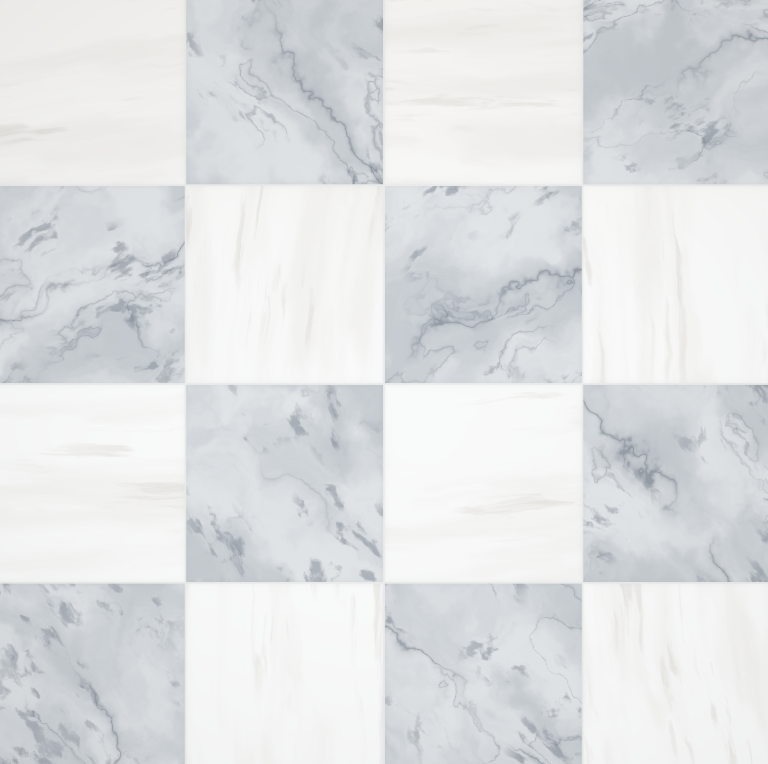
Write a WebGL 2 fragment shader that draws this pattern.

```glsl
#version 300 es
precision highp float;

uniform vec2 u_resolution;
out vec4 fragColor;

const vec2 TILE_SIZE = vec2(0.2585, 0.2602);
const vec2 CENTRE_JOINT = vec2(0.5, 0.4974);
const float JOINT_HALF_WIDTH = 0.0042;

const vec3 GREY_PALE = vec3(0.885, 0.898, 0.910);
const vec3 GREY_SHADE = vec3(0.775, 0.797, 0.817);
const vec3 VEIN_COLOUR = vec3(0.53, 0.56, 0.60);
const vec3 WHITE_COOL = vec3(0.982, 0.984, 0.984);
const vec3 WHITE_WARM = vec3(0.974, 0.970, 0.960);
const vec3 GRAIN_COLOUR = vec3(0.88, 0.87, 0.85);
const vec3 JOINT_COLOUR = vec3(0.92, 0.925, 0.925);

float hash(vec2 p) {
    return fract(sin(dot(p, vec2(127.1, 311.7))) * 43758.5453);
}

float noise(vec2 p) {
    vec2 i = floor(p);
    vec2 f = fract(p);
    vec2 u = f * f * (3.0 - 2.0 * f);
    float low = mix(hash(i), hash(i + vec2(1.0, 0.0)), u.x);
    float high = mix(hash(i + vec2(0.0, 1.0)), hash(i + 1.0), u.x);
    return mix(low, high, u.y);
}

mat2 rotation(float angle) {
    float c = cos(angle);
    float s = sin(angle);
    return mat2(c, -s, s, c);
}

float fbm(vec2 p) {
    float sum = 0.0;
    float amplitude = 0.5;
    for (int i = 0; i < 5; i++) {
        sum += amplitude * noise(p);
        p = rotation(0.6) * p * 2.03 + 7.3;
        amplitude *= 0.5;
    }
    return sum / 0.96875;
}

vec2 warp(vec2 p) {
    return vec2(fbm(p), fbm(p + 31.7)) - 0.5;
}

// Soft line that is darkest where the distance is zero
float vein(float dist, float width) {
    return exp(-abs(dist) / width);
}

vec3 greyMarble(vec2 local, vec2 seed, float angle, float variation) {
    vec2 q = rotation(angle) * (local - 0.5);
    vec2 s = q + seed;
    vec2 bend = warp(s * 3.5);

    // Drifting clouds along the bedding direction
    float cloud = fbm(s * vec2(2.2, 4.0) + bend * 1.8);
    vec3 colour = mix(GREY_PALE, GREY_SHADE, smoothstep(0.22, 0.8, cloud));

    // One long vein with a faint halo, then a net of fine veins
    float mainDist = q.y + (variation - 0.5) * 0.3 + bend.y * 0.5;
    float mainFade = smoothstep(0.2, 0.65, noise(s * 3.0 + 5.0));
    float mainVein = vein(mainDist, 0.009) * 0.6 + vein(mainDist, 0.05) * 0.16;
    float netDist = fbm(s * vec2(2.0, 4.2) + bend * 1.3 + 13.0) - 0.5;
    float netFade = smoothstep(0.42, 0.75, noise(s * 3.6 + 21.0));
    float net = vein(netDist, 0.014) * 0.45 * netFade;

    // Scattered mineral flecks gathered in patches
    float patches = smoothstep(0.35, 0.75, noise(s * 4.0 + 43.0));
    float flecks = smoothstep(0.58, 0.76, fbm(s * vec2(10.0, 17.0) + bend * 2.0));
    float stain = mainVein * mainFade + net + flecks * patches * 0.55;
    return mix(colour, VEIN_COLOUR, min(stain, 0.8));
}

vec3 whiteMarble(vec2 grain, vec2 seed, vec3 base, float variation) {
    // Long streaks run along grain.x with a slight slope
    float slope = (variation - 0.5) * 0.25;
    vec2 s = vec2(grain.x, grain.y + slope * grain.x) + seed;
    float sway = fbm(s * vec2(1.5, 2.5)) - 0.5;
    float broad = smoothstep(0.4, 0.8, fbm(s * vec2(0.9, 7.0) + sway * 1.2));
    float fine = smoothstep(0.56, 0.8, fbm(s * vec2(2.6, 24.0) + sway * 3.0));
    float fade = smoothstep(0.4, 0.8, noise(s * vec2(2.0, 4.0) + 11.0));
    return mix(base, GRAIN_COLOUR, broad * 0.28 + fine * fade * 0.5);
}

void main() {
    vec2 uv = gl_FragCoord.xy / u_resolution;
    vec2 grid = (uv - CENTRE_JOINT) / TILE_SIZE + 2.0;
    vec2 cell = floor(grid);
    vec2 local = fract(grid);
    float variation = hash(cell + 3.7);
    vec2 seed = 20.0 * vec2(hash(cell + 9.3), hash(cell + 15.1));
    bool oddRow = mod(cell.y, 2.0) > 0.5;
    bool isGrey = mod(cell.x + cell.y, 2.0) < 0.5;

    // Checkerboard of two stones, with the white grain turned every row
    vec3 colour;
    if (isGrey) {
        bool rising = cell.y == 2.0 || cell.x + cell.y > 5.0;
        float angle = (rising ? 0.45 : -0.95) + (variation - 0.5) * 0.4;
        colour = greyMarble(local, seed, angle, variation);
    } else {
        vec3 base = mix(WHITE_COOL, WHITE_WARM, smoothstep(0.6, 1.0, uv.y));
        colour = whiteMarble(oddRow ? local : local.yx, seed, base, variation);
    }
    colour += (variation - 0.5) * 0.014;

    // Narrow joint with a slightly shaded tile edge
    vec2 edge = min(local, 1.0 - local);
    float edgeDist = min(edge.x, edge.y);
    float pixel = 1.0 / (TILE_SIZE.y * min(u_resolution.x, u_resolution.y));
    colour *= 1.0 - 0.035 * exp(-edgeDist / 0.012);
    float joint = 1.0 - smoothstep(-0.5, 0.5, (edgeDist - JOINT_HALF_WIDTH) / pixel);
    colour = mix(colour, JOINT_COLOUR, joint);

    // Light falls off gently towards the corners
    vec2 fromCentre = uv - 0.5;
    colour *= 1.0 - 0.1 * dot(fromCentre, fromCentre);
    fragColor = vec4(clamp(colour, 0.0, 1.0), 1.0);
}
```
